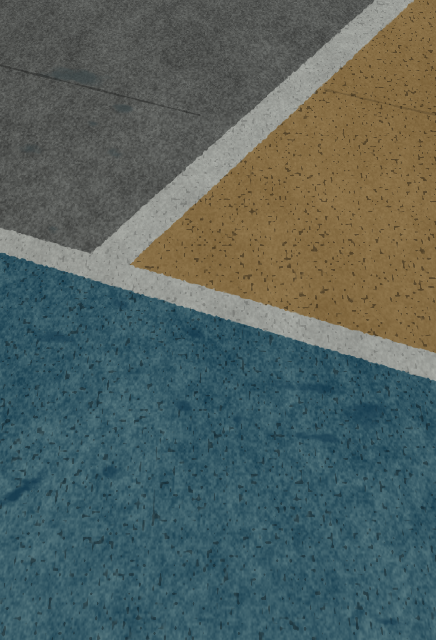
A WebGL 2 fragment shader for this texture:

```glsl
#version 300 es
precision highp float;
// Painted asphalt: grey, ochre and blue fields parted by two white stripes.
// Half planes cut the fields; value noise on a receding ground plane adds
// grain, pits, worn paint and soft elliptical stains.
uniform vec2 u_resolution;
out vec4 fragColor;

const vec3 GREY = vec3(0.335, 0.343, 0.333);
const vec3 GREY_STAIN = vec3(0.23, 0.28, 0.29);
const vec3 OCHRE_DARK = vec3(0.48, 0.38, 0.22);
const vec3 OCHRE_LIGHT = vec3(0.56, 0.46, 0.295);
const vec3 BLUE_DARK = vec3(0.15, 0.30, 0.36);
const vec3 BLUE_LIGHT = vec3(0.27, 0.41, 0.45);
const vec3 BLUE_STAIN = vec3(0.07, 0.22, 0.30);
const vec3 WHITE = vec3(0.61, 0.62, 0.60);

// Stains: centre, then half width and half height
const vec4 BLUE_SPOTS[11] = vec4[](
  vec4(0.033, 0.234, 0.042, 0.014), vec4(0.169, 0.264, 0.018, 0.010),
  vec4(0.085, 0.475, 0.040, 0.009), vec4(0.573, 0.353, 0.035, 0.020),
  vec4(0.495, 0.392, 0.060, 0.011), vec4(0.501, 0.316, 0.050, 0.008),
  vec4(0.306, 0.479, 0.012, 0.006), vec4(0.371, 0.342, 0.012, 0.016),
  vec4(0.286, 0.366, 0.012, 0.008), vec4(0.612, 0.027, 0.030, 0.009),
  vec4(0.189, 0.525, 0.018, 0.010));
const vec4 GREY_SPOTS[6] = vec4[](
  vec4(0.117, 0.880, 0.040, 0.012), vec4(0.195, 0.831, 0.014, 0.007),
  vec4(0.146, 0.807, 0.014, 0.006), vec4(0.182, 0.759, 0.016, 0.010),
  vec4(0.046, 0.768, 0.014, 0.010), vec4(0.085, 0.642, 0.012, 0.007));

float hash(vec2 p) {
  vec3 q = fract(p.xyx * 0.1031);
  q += dot(q, q.yzx + 33.33);
  return fract((q.x + q.y) * q.z);
}

float noise(vec2 p) {
  vec2 i = floor(p), f = fract(p);
  f = f * f * (3.0 - 2.0 * f);
  return mix(mix(hash(i), hash(i + vec2(1, 0)), f.x),
             mix(hash(i + vec2(0, 1)), hash(i + vec2(1, 1)), f.x), f.y);
}

float fbm(vec2 p) {
  float sum = 0.0, amp = 0.5;
  for (int i = 0; i < 4; i++) {
    sum += amp * noise(p);
    p = mat2(1.6, 1.2, -1.2, 1.6) * p + 7.3;
    amp *= 0.5;
  }
  return sum / 0.9375;
}

// Signed distance to the line a-b, positive on its left
float leftOf(vec2 p, vec2 a, vec2 b) {
  vec2 d = normalize(b - a);
  return d.x * (p.y - a.y) - d.y * (p.x - a.x);
}

float segment(vec2 p, vec2 a, vec2 b) {
  vec2 d = b - a;
  return length(p - a - d * clamp(dot(p - a, d) / dot(d, d), 0.0, 1.0));
}

// Ragged ellipse, tilted by a slope
float stain(vec2 p, vec4 spot, float tilt, float rough) {
  vec2 d = p - spot.xy;
  d.y -= tilt * d.x;
  return 1.0 - smoothstep(0.3, 1.15, length(d / spot.zw) + (rough - 0.5) * 1.6);
}

float cover(float d, float soft) { return smoothstep(-soft, soft, d); }

void main() {
  vec2 p = gl_FragCoord.xy / u_resolution.y;
  float soft = 0.8 / u_resolution.y;

  // Ground coordinates: grain gets finer towards the top
  float depth = 2.2 - p.y;
  vec2 ground = vec2(p.x - 0.34, 1.5) / depth + 2.0;
  float grain = noise(ground * 480.0) * 0.6 + noise(ground * 850.0 + 31.0) * 0.4 - 0.5;
  float clumps = fbm(ground * 95.0) - 0.5;
  float patches = fbm(ground * 17.0 + 5.0) - 0.5;
  float rough = fbm(p * vec2(45.0, 75.0));
  float pits = smoothstep(0.76, 0.92, noise(ground * 400.0 + 77.0));

  // Grey asphalt with oil marks and a hairline crack
  vec3 grey = GREY * (1.0 + 0.50 * grain + 0.25 * clumps + 0.22 * patches);
  grey *= 1.0 + 0.12 * (0.83 - p.y);
  for (int i = 0; i < 6; i++)
    grey = mix(grey, GREY_STAIN, 0.6 * stain(p, GREY_SPOTS[i], -0.1, rough));
  float crack = segment(p, vec2(0.0, 0.898), vec2(0.312, 0.820)) + (rough - 0.5) * 0.003;
  grey *= 1.0 - 0.28 * (1.0 - smoothstep(0.0003, 0.0022, abs(crack)));

  // Ochre paint with dark pits
  vec3 ochre = mix(OCHRE_DARK, OCHRE_LIGHT, clamp(0.60 + 0.9 * grain + 0.8 * patches + 0.5 * clumps, 0.0, 1.2));
  ochre *= 1.0 - 0.36 * pits;
  float seam = segment(p, vec2(0.508, 0.860), vec2(0.690, 0.818)) + (rough - 0.5) * 0.003;
  ochre *= 1.0 - 0.15 * (1.0 - smoothstep(0.0003, 0.0022, abs(seam)));

  // Blue paint, paler towards the viewer
  float wear = 0.66 - 0.28 * smoothstep(0.05, 0.55, p.y) + 1.5 * grain + 1.1 * clumps + 1.0 * patches;
  vec3 blue = mix(BLUE_DARK, BLUE_LIGHT, clamp(wear, -0.5, 1.5));
  blue *= 1.0 - 0.32 * pits;
  for (int i = 0; i < 11; i++) {
    float tilt = i == 0 ? 0.55 : -0.12;
    blue = mix(blue, BLUE_STAIN, (i == 0 ? 0.85 : 0.6) * stain(p, BLUE_SPOTS[i], tilt, rough));
  }

  vec3 white = WHITE * (1.0 + 0.16 * grain + 0.12 * clumps + 0.08 * patches) * (1.0 - 0.15 * pits);

  // Fields and stripes, with slightly chipped edges
  vec2 e = p + (vec2(noise(p * 260.0), noise(p * 260.0 + 19.0)) - 0.5) * 0.003;
  float diagonalLeft = leftOf(e, vec2(0.1432, 0.6055), vec2(0.586, 1.0));
  float diagonalRight = leftOf(e, vec2(0.2018, 0.586), vec2(0.647, 1.0));
  float stripeTop = leftOf(e, vec2(0.0, 0.6445), vec2(0.6797, 0.448));
  float stripeBottom = leftOf(e, vec2(0.0, 0.6055), vec2(0.6797, 0.405));
  vec3 upper = mix(ochre, white, cover(diagonalRight, soft));
  upper = mix(upper, grey, cover(diagonalLeft, soft));
  vec3 color = mix(white, upper, cover(stripeTop, soft));
  color = mix(blue, color, cover(stripeBottom, soft));
  fragColor = vec4(clamp(color, 0.0, 1.0), 1.0);
}
```
